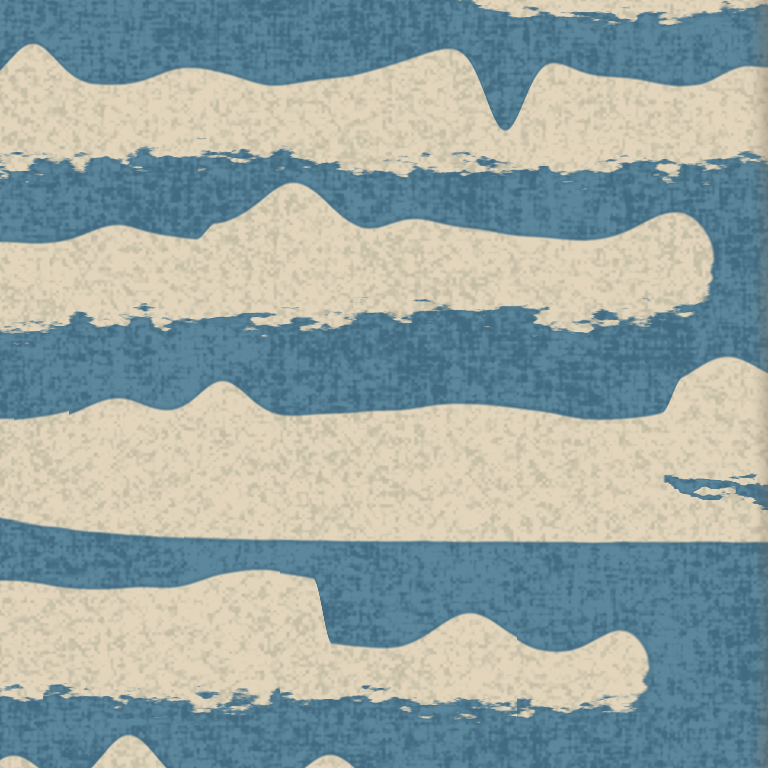
Reproduce this pattern procedurally as a three.js fragment shader.

```glsl
// Drifting cream cloud bands with dry-brushed undersides on a woven blue ground.
varying vec2 vUv;

const vec3 CREAM = vec3(0.885, 0.835, 0.735);
const vec3 CREAM_SHADE = vec3(0.77, 0.74, 0.65);
const vec3 BLUE = vec3(0.36, 0.53, 0.61);
const vec3 BLUE_SHADE = vec3(0.26, 0.42, 0.51);
const vec3 STAIN = vec3(0.46, 0.40, 0.34);
const float EDGE = 0.0022;          // half width of the soft outline
const float RIM = 0.008;            // pooled pigment beside an outline
const float FRAY = 0.034;           // reach of the dry brush
const float WOBBLE = 0.009;         // unevenness of the cloud tops
const float SAG = 0.026;            // unevenness of the undersides
const float GRAIN = 240.0;          // paper fibres across the canvas
const float WEAVE = 130.0;          // threads across the canvas

float hash(vec2 p) {
  return fract(sin(dot(p, vec2(127.1, 311.7))) * 43758.5453);
}

float noise(vec2 p) {
  vec2 i = floor(p), f = fract(p);
  f = f * f * (3.0 - 2.0 * f);
  return mix(mix(hash(i), hash(i + vec2(1.0, 0.0)), f.x),
             mix(hash(i + vec2(0.0, 1.0)), hash(i + vec2(1.0)), f.x), f.y);
}

float fbm(vec2 p) {
  float sum = 0.0, gain = 0.53;
  for (int i = 0; i < 4; i++) {
    sum += gain * noise(p);
    p = p * 2.03 + 17.3;
    gain *= 0.5;
  }
  return sum;
}

float softMin(float a, float b, float k) {
  float h = max(k - abs(a - b), 0.0) / k;
  return min(a, b) - h * h * k * 0.25;
}

// Four rounded swellings along a cloud top
float lobes(float x, vec4 centre, vec4 width, vec4 rise) {
  vec4 d = (x - centre) / width;
  return dot(rise, exp(-d * d));
}

// Positive inside a cloud; fray runs from a clean to a dry-brushed underside
float cloud(vec2 p, float top, float bottom, vec2 ends, float fray, float brush) {
  float seed = floor(bottom * 90.0);
  float upper = top - p.y + WOBBLE * (noise(vec2(p.x * 17.0, seed)) - 0.5);
  float sag = SAG * fray * (noise(vec2(p.x * 8.0, seed + 5.0)) - 0.5);
  float lower = (p.y - bottom - sag + FRAY * fray * brush) * mix(1.0, 0.4, fray);
  float sides = min(p.x - ends.x, ends.y - p.x);
  return softMin(softMin(upper, lower, 0.012), sides, 0.045);
}

float allClouds(vec2 p, float brush) {
  float x = p.x;
  vec2 open = vec2(-1.0, 2.0);

  // Bands from the top of the canvas down
  float d = cloud(p, 2.0, 0.98 + 0.03 * smoothstep(0.68, 0.55, x),
                  vec2(0.54, 2.0), 0.6, brush);

  float top = 0.888 + lobes(x, vec4(0.04, 0.25, 0.62, 0.657),
                            vec4(0.045, 0.07, 0.14, 0.036),
                            vec4(0.053, 0.02, 0.055, -0.11));
  top += 0.025 * smoothstep(0.91, 0.98, x);
  d = max(d, cloud(p, top, 0.787, open, 1.0, brush));

  top = 0.685 + lobes(x, vec4(0.155, 0.39, 0.56, 0.88),
                      vec4(0.055, 0.062, 0.09, 0.06),
                      vec4(0.026, 0.07, 0.028, 0.038));
  top += 0.02 * smoothstep(0.255, 0.28, x) * smoothstep(0.45, 0.3, x);
  d = max(d, cloud(p, top, 0.585, vec2(-1.0, 0.93), 1.0, brush));

  top = 0.452 + lobes(x, vec4(0.15, 0.29, 0.59, 0.95),
                      vec4(0.06, 0.045, 0.14, 0.075),
                      vec4(0.032, 0.05, 0.022, 0.045));
  top += 0.035 * smoothstep(0.862, 0.888, x);
  float base = 0.294 + 0.032 * exp(-7.0 * x);
  float broad = cloud(p, top, base, open, 0.04, brush);
  // Torn slit opening toward the right
  float run = x - 0.865;
  float slit = abs(p.y - 0.377 + 0.2 * run) - 0.11 * run + 0.024 * brush;
  d = max(d, min(broad, max(slit, -run)));

  top = mix(0.23, 0.15, smoothstep(0.408, 0.432, x));
  top += lobes(x, vec4(0.0, 0.33, 0.61, 0.81), vec4(0.07, 0.1, 0.06, 0.05),
               vec4(0.018, 0.025, 0.05, 0.032));
  d = max(d, cloud(p, top, 0.102 - 0.036 * x, vec2(-1.0, 0.847), 1.0, brush));

  top = -0.03 + lobes(x, vec4(0.02, 0.168, 0.43, 0.7), vec4(0.05),
                      vec4(0.044, 0.073, 0.05, 0.0));
  return max(d, cloud(p, top, -1.0, open, 0.0, brush));
}

void main() {
  vec2 p = vUv;
  float brush = 2.0 * (fbm(p * vec2(38.0, 105.0)) - 0.5);
  float d = allClouds(p, brush);

  // Paper fibres and woven threads
  float grain = 0.55 * noise(p * GRAIN) + 0.45 * noise(p * GRAIN * 0.5 + 31.0);
  float thread = noise(p * vec2(WEAVE * 0.35, WEAVE * 2.0))
               + noise(p * vec2(WEAVE * 2.0, WEAVE * 0.35));
  float patches = fbm(p * 7.0) - 0.5;

  vec3 paper = mix(CREAM_SHADE, CREAM, smoothstep(0.1, 0.62, grain + 0.2 * patches));
  float ink = 0.55 * grain + 0.225 * thread + 0.3 * patches;
  vec3 ground = mix(BLUE_SHADE, BLUE, smoothstep(0.25, 0.65, ink));
  ground = mix(ground, BLUE_SHADE, 0.55 * smoothstep(-RIM, 0.0, d));

  vec3 color = mix(ground, paper, smoothstep(-EDGE, EDGE, d));

  // Worn right margin
  float wear = smoothstep(0.975, 1.01, p.x + 0.02 * patches);
  gl_FragColor = vec4(mix(color, STAIN, 0.4 * wear), 1.0);
}
```
